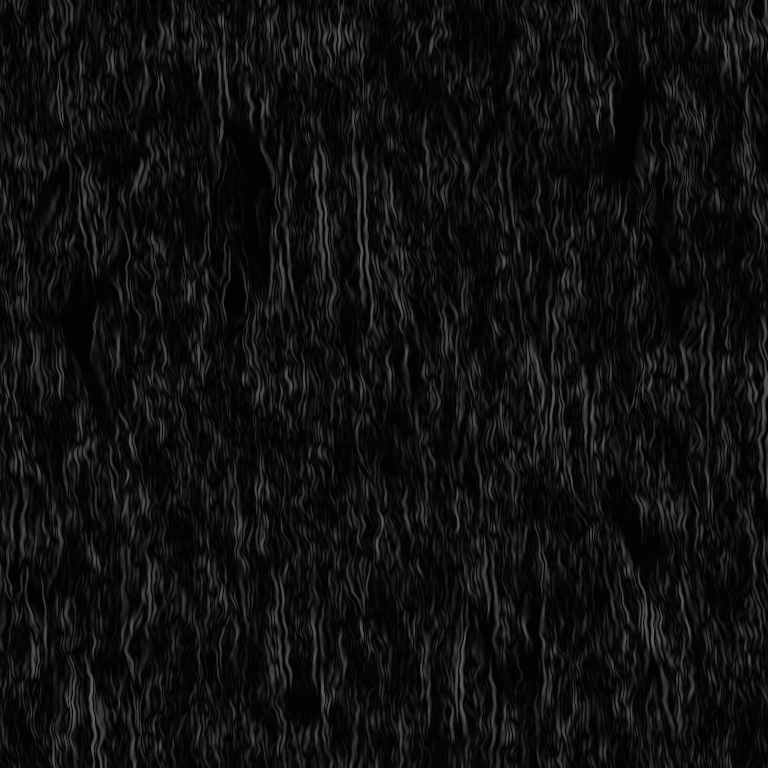
Write a Shadertoy shader that draws this texture map.

```glsl
const vec3  BASE_COLOR   = vec3(0.008);
const vec3  RIDGE_COLOR  = vec3(0.36);
const vec2  GRAIN_COARSE = vec2(98.0, 25.0);   // cells per canvas
const vec2  GRAIN_FINE   = vec2(165.0, 56.0);
const vec2  CRACK_LONG   = vec2(20.0, 3.4);
const vec2  CRACK_SHORT  = vec2(38.0, 9.0);
const float FINE_AMOUNT  = 0.5;
const float LONG_DEPTH   = 1.0;
const float SHORT_DEPTH  = 0.5;
const float CRACK_FLOOR  = 0.05;               // in cell units
const float CRACK_WIDTH  = 0.30;
const float LEAN         = 0.05;
const float SLOPE_STEP   = 0.0009;             // canvas units
const float SLOPE_GAIN   = 0.0050;
const float SLOPE_POWER  = 1.55;               // higher gives sparser lines
const float CROSS_SLOPE  = 0.45;               // weight of vertical slope

vec2 hash2(vec2 p) {
    vec3 q = fract(p.xyx * vec3(0.1031, 0.1030, 0.0973));
    q += dot(q, q.yzx + 33.33);
    return fract((q.xx + q.yz) * q.zy);
}

float cornerSlope(vec2 cell, vec2 offset) {
    float angle = 6.28318 * hash2(cell).x;
    return dot(vec2(cos(angle), sin(angle)), offset);
}

// Gradient noise, about -0.7 to 0.7
float noise(vec2 p) {
    vec2 i = floor(p), f = fract(p);
    vec2 u = f * f * f * (f * (f * 6.0 - 15.0) + 10.0);
    vec2 e = vec2(1.0, 0.0);
    float low  = mix(cornerSlope(i, f), cornerSlope(i + e, f - e), u.x);
    float high = mix(cornerSlope(i + e.yx, f - e.yx),
                     cornerSlope(i + e.xx, f - e.xx), u.x);
    return mix(low, high, u.y);
}

// Cellular noise: zero on the borders between cells
float cellBorder(vec2 p) {
    vec2 i = floor(p), f = fract(p);
    float nearest = 8.0, second = 8.0;
    for (int y = -1; y <= 1; y++) {
        for (int x = -1; x <= 1; x++) {
            vec2 g = vec2(x, y);
            float d = length(g + hash2(i + g) - f);
            second = min(second, max(nearest, d));
            nearest = min(nearest, d);
        }
    }
    return second - nearest;
}

float crackWall(vec2 p) {
    return smoothstep(CRACK_FLOOR, CRACK_WIDTH, cellBorder(p));
}

// Leaning, wandering fibre direction
vec2 bend(vec2 p) {
    float wander = 0.026 * noise(p * vec2(3.0, 2.3) + 7.0)
                 + 0.007 * noise(p * vec2(14.0, 11.0) + 31.0)
                 + 0.005 * noise(p * vec2(38.0, 30.0) + 53.0)
                 + 0.003 * noise(p * vec2(80.0, 62.0) + 97.0);
    return vec2(p.x + LEAN * p.y + wander, p.y);
}

// Bark surface: fibres cut by two sizes of crack
float relief(vec2 p) {
    vec2 q = bend(p);
    float grain = noise(q * GRAIN_COARSE + 11.0)
                + FINE_AMOUNT * noise(q * GRAIN_FINE + 83.0);
    float longWall  = crackWall(q * CRACK_LONG + 5.0);
    float shortWall = crackWall(q * CRACK_SHORT + 61.0);

    // Patches where each layer fades out
    float rough = smoothstep(-0.4, 0.5, noise(q * vec2(34.0, 11.0) + 19.0));
    float longOpen  = smoothstep(-0.15, 0.3, noise(q * vec2(10.0, 3.5) + 43.0));
    float shortOpen = smoothstep(-0.1, 0.35, noise(q * vec2(19.0, 7.0) + 71.0));

    grain *= mix(0.35, 1.35, rough) * mix(1.0, 0.15 + 0.85 * longWall, longOpen);
    return grain + LONG_DEPTH * longOpen * longWall
                 + SHORT_DEPTH * shortOpen * shortWall;
}

void mainImage(out vec4 fragColor, in vec2 fragCoord) {
    vec2 p = fragCoord / iResolution.y;

    // Steepness of the surface, mostly across the fibres
    vec2 e = vec2(SLOPE_STEP, 0.0);
    vec2 slope = vec2(relief(p + e) - relief(p - e),
                      CROSS_SLOPE * (relief(p + e.yx) - relief(p - e.yx)));
    float steep = length(slope) / (2.0 * SLOPE_STEP);

    // Soft limit keeps the brightest ridges grey
    float ridge = 1.0 - exp(-pow(SLOPE_GAIN * steep, SLOPE_POWER));
    fragColor = vec4(BASE_COLOR + RIDGE_COLOR * ridge, 1.0);
}
```
